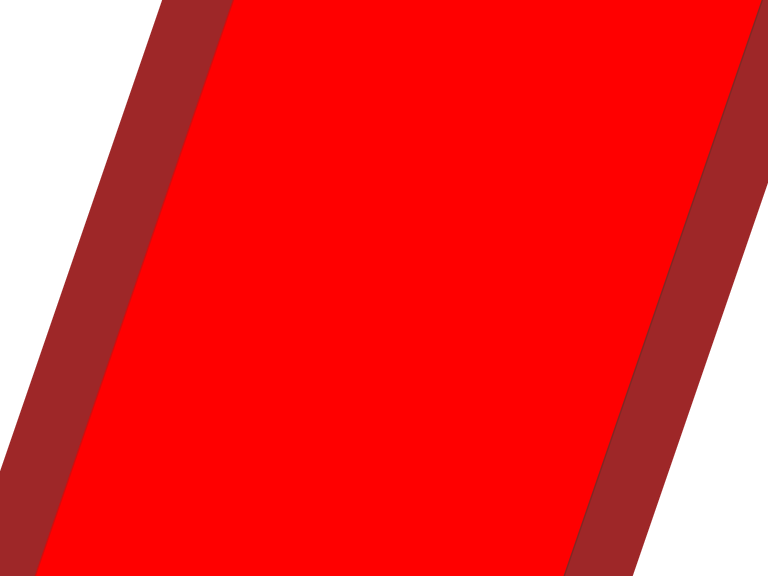
Give the GLSL for this background, as a Shadertoy shader.

```glsl
// A wide red slanted band with dark red borders on a white ground.
// The canvas is sheared so every slanted edge becomes a vertical one,
// then flat layers are blended over each other with smoothed edges.

// Coverage of the strip between two sheared positions.
float strip(float x, float left, float right, float pixel) {
    return clamp((x - left) / pixel + 0.5, 0.0, 1.0)
         * clamp((right - x) / pixel + 0.5, 0.0, 1.0);
}

// Coverage of a thin seam that fades out to both sides.
float seam(float x, float center, float pixel) {
    float halfWidth = max(0.0026, pixel);
    return 1.0 - smoothstep(0.0, halfWidth, abs(x - center));
}

void mainImage(out vec4 fragColor, in vec2 fragCoord) {
    // Units of the canvas height, sheared along the slant
    vec2 p = fragCoord / iResolution.y;
    float x = p.x - 0.344 * p.y;
    float pixel = 1.1 / iResolution.y;

    // Border band, then the red band on top
    vec3 color = vec3(1.0);
    color = mix(color, vec3(0.62, 0.153, 0.157), strip(x, -0.0625, 1.0985, pixel));
    color = mix(color, vec3(1.0, 0.0, 0.0), strip(x, 0.0605, 0.979, pixel));

    // Thin seams where red meets the border, darker on the right
    color = mix(color, vec3(0.75, 0.07, 0.07), 0.7 * seam(x, 0.0612, pixel));
    color = mix(color, vec3(0.46, 0.16, 0.14), 0.8 * seam(x, 0.9795, pixel));

    fragColor = vec4(color, 1.0);
}
```
